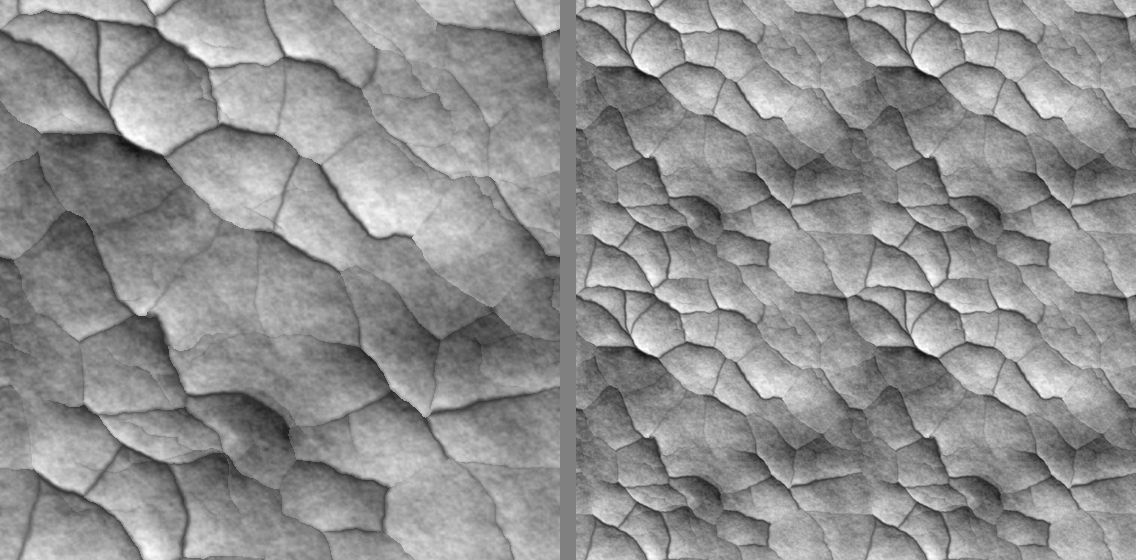
Left, the tile; right, the same tile 2 across and 2 down.
Give the GLSL for this texture, as a WebGL 1 fragment shader.

```glsl
precision highp float;
uniform vec2 u_resolution;

const vec2 PLATE_GRID = vec2(6.0, 7.0);
const vec2 HAIRLINE_GRID = vec2(11.0, 12.0);
const mat2 SLANT = mat2(0.87, 0.3, 0.0, 1.0);
const vec2 LIGHT_DIR = vec2(-0.42, -0.91);
const float BASE_TONE = 0.492;
const float CRACK_TONE = 0.21;
const float CRACK_WIDTH = 0.0054;
const float CRACK_DEPTH = 0.9;
const float HAIRLINE_DEPTH = 0.22;
const float RIM_WIDTH = 0.034;
const float RIM_GAIN = 0.19;
const float SLANT_GAIN = 0.54;
const float BAND_GAIN = 0.54;
const float MOTTLE_GAIN = 0.3;
const float BUMP_STEP = 0.005;
const float BUMP_GAIN = 0.7;
const float GRAIN_GAIN = 0.13;
const float BEND = 0.07;
const float ROUGHNESS = 0.05;
const float JITTER = 0.9;

float hash(vec2 p) {
  vec3 q = fract(p.xyx * 0.1031);
  q += dot(q, q.yzx + 33.33);
  return fract((q.x + q.y) * q.z);
}

// Value noise that wraps after a whole number of cells.
float noise(vec2 uv, vec2 cells) {
  vec2 p = uv * cells;
  vec2 i = floor(p);
  vec2 f = p - i;
  f = f * f * (3.0 - 2.0 * f);
  vec2 lo = mod(i, cells);
  vec2 hi = mod(i + 1.0, cells);
  vec2 seed = cells * 1.7;
  float bottom = mix(hash(lo + seed), hash(vec2(hi.x, lo.y) + seed), f.x);
  float top = mix(hash(vec2(lo.x, hi.y) + seed), hash(hi + seed), f.x);
  return mix(bottom, top, f.y);
}

// Octaves of noise, each weaker by the factor gain; centred on zero.
float fbm(vec2 uv, vec2 cells, float gain) {
  float sum = 0.0;
  float total = 0.0;
  float weight = 1.0;
  for (int i = 0; i < 5; i++) {
    sum += weight * noise(uv, cells);
    total += weight;
    cells *= 2.0;
    weight *= gain;
  }
  return sum / total - 0.5;
}

// Slanted vector from p to the site of a cell.
vec2 toSite(vec2 p, vec2 cell, vec2 grid) {
  vec2 id = mod(cell, grid);
  vec2 offset = vec2(hash(id + 17.3), hash(id + 71.9));
  return SLANT * ((cell + 0.5 + JITTER * (offset - 0.5) - p) / grid);
}

// Cellular plates: x = crack darkness, y = light on the rims.
vec2 plates(vec2 uv, vec2 grid, float width) {
  vec2 p = uv * grid;
  vec2 base = floor(p);
  vec2 home = base;
  vec2 toHome = vec2(0.0);
  float nearest = 1e3;
  for (int y = -2; y <= 2; y++) {
    for (int x = -2; x <= 2; x++) {
      vec2 cell = base + vec2(float(x), float(y));
      vec2 r = toSite(p, cell, grid);
      float d = dot(r, r);
      if (d < nearest) {
        nearest = d;
        home = cell;
        toHome = r;
      }
    }
  }

  // Each border has its own strength, which also fades along its length.
  float fade = noise(uv, vec2(6.0));
  float crack = 0.0;
  float rim = 0.0;
  for (int y = -2; y <= 2; y++) {
    for (int x = -2; x <= 2; x++) {
      if (x == 0 && y == 0) continue;
      vec2 cell = home + vec2(float(x), float(y));
      vec2 r = toSite(p, cell, grid);
      vec2 normal = normalize(r - toHome);
      float d = max(dot(0.5 * (r + toHome), normal), 0.0);
      float facing = dot(normalize(normal * SLANT), LIGHT_DIR);
      float pair = hash(mod(home, grid) + mod(cell, grid) + 5.7);
      float strength = smoothstep(0.2, 0.72, mix(pair, fade, 0.5));
      strength *= mix(0.55, 1.0, abs(facing));
      float w = width * mix(0.45, 1.0, strength);
      float line = 0.75 * exp(-d * d / (w * w)) + 0.25 * exp(-d / (2.2 * w));
      crack = max(crack, strength * line);
      rim += facing * strength * exp(-d / RIM_WIDTH);
    }
  }
  return vec2(crack, rim);
}

void main() {
  vec2 uv = gl_FragCoord.xy / u_resolution;
  vec2 curve = vec2(noise(uv, vec2(5.0)), noise(uv + 0.37, vec2(6.0))) - 0.5;
  vec2 rough = vec2(fbm(uv, vec2(9.0), 0.5), fbm(uv + 0.37, vec2(10.0), 0.5));
  vec2 bent = uv + BEND * curve + ROUGHNESS * rough;

  vec2 plate = plates(bent, PLATE_GRID, CRACK_WIDTH);
  vec2 hairline = plates(bent + 0.41 + ROUGHNESS * rough.yx, HAIRLINE_GRID, 0.6 * CRACK_WIDTH);
  float hairMask = smoothstep(0.4, 0.75, noise(uv, vec2(8.0)));

  // Broad slanted and level shading, mottling, faint lit bumps and grain.
  float slant = fbm(vec2(uv.x, uv.x + 2.0 * uv.y), vec2(3.0, 2.0), 0.35);
  float band = fbm(uv + 0.19, vec2(3.0, 5.0), 0.35);
  float mottle = fbm(uv + 0.53, vec2(9.0, 11.0), 0.7);
  vec2 bumpCells = vec2(18.0, 20.0);
  float bump = fbm(uv, bumpCells, 0.5) - fbm(uv + LIGHT_DIR * BUMP_STEP, bumpCells, 0.5);
  float grain = 0.6 * noise(uv, vec2(101.0)) + 0.4 * noise(uv, vec2(187.0)) - 0.5;

  float tone = BASE_TONE + SLANT_GAIN * slant + BAND_GAIN * band + MOTTLE_GAIN * mottle;
  tone += BUMP_GAIN * bump + GRAIN_GAIN * grain;
  tone += RIM_GAIN * (plate.y + 0.2 * hairMask * hairline.y);
  tone = mix(tone, CRACK_TONE, HAIRLINE_DEPTH * hairMask * hairline.x);
  tone = mix(tone, CRACK_TONE, CRACK_DEPTH * plate.x);
  gl_FragColor = vec4(vec3(clamp(tone, 0.0, 1.0)), 1.0);
}
```
